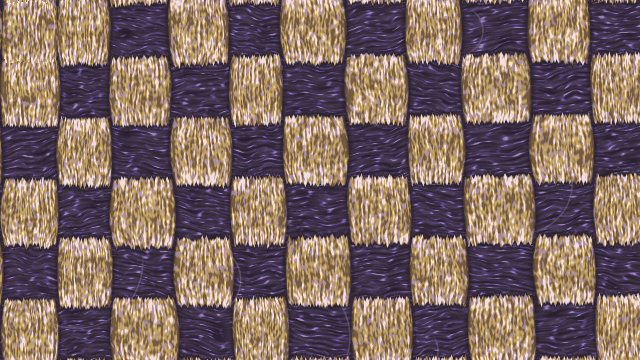
Give the GLSL for this texture, as a WebGL 2 fragment shader.

```glsl
#version 300 es
precision highp float;
// Plain weave of glossy gold warp over dark violet weft, seen close up.

uniform vec2 u_resolution;
out vec4 fragColor;

// Layout, in units of the canvas height
const vec2 PITCH = vec2(0.165, 0.168);
const float FIRST_EDGE = 0.157;
const float COLUMN_BOW = 0.126;
const float COLUMN_WOBBLE = 0.055;
const float LEAN = 0.14;
const float ROW_DRIFT = 0.04;

// Gold float shape, in units of a cell
const float HALF_WIDTH = 0.52;
const float HALF_HEIGHT = 0.565;
const float BARREL = 0.19;
const float FRAY = 0.10;
const float FIBRES = 25.0;

const int HAIRS = 7;
const float HAIR_WIDTH = 0.0012;

const vec3 UMBER = vec3(0.45, 0.35, 0.25);
const vec3 HONEY = vec3(0.77, 0.64, 0.40);
const vec3 PEARL = vec3(0.95, 0.87, 0.89);
const vec3 LILAC = vec3(0.70, 0.59, 0.73);
const vec3 PLUM = vec3(0.235, 0.185, 0.265);
const vec3 VIOLET = vec3(0.35, 0.28, 0.53);
const vec3 SHADOW = vec3(0.15, 0.11, 0.16);

float hash(vec2 p) {
    vec3 q = fract(p.xyx * vec3(0.1031, 0.1030, 0.0973));
    q += dot(q, q.yzx + 33.33);
    return fract((q.x + q.y) * q.z);
}

float corner(vec2 cell, vec2 offset) {
    float angle = 6.2832 * hash(cell + 17.0);
    return dot(vec2(cos(angle), sin(angle)), offset);
}

// Gradient noise, about -0.7 to 0.7
float noise(vec2 p) {
    vec2 i = floor(p), f = fract(p);
    vec2 s = f * f * f * (f * (f * 6.0 - 15.0) + 10.0);
    vec2 e = vec2(1.0, 0.0);
    return mix(mix(corner(i, f), corner(i + e.xy, f - e.xy), s.x),
               mix(corner(i + e.yx, f - e.yx), corner(i + e.xx, f - e.xx), s.x), s.y);
}

// Canvas to cell units: uneven columns, slight lean, rows counted downwards
vec2 weaveCoords(vec2 p) {
    float down = 1.0 - p.y;
    float k = (p.x - FIRST_EDGE) / PITCH.x;
    float u = k + 1.0 + COLUMN_BOW * sin(k * 0.349) + COLUMN_WOBBLE * cos(2.094 * (k - 1.0));
    u -= LEAN * (down - 0.4) * smoothstep(0.1, 0.5, p.x);
    float v = down / PITCH.y + ROW_DRIFT * (p.x - 0.6);
    return vec2(u, v) + 0.03 * vec2(noise(p * 9.0), noise(p * 8.0 + 40.0));
}

// Checkerboard, with one doubled float in the top left corner
bool isGold(vec2 cell) {
    return mod(cell.x + cell.y, 2.0) > 0.5 || cell == vec2(0.0);
}

// Distance to a barrel-shaped float with frayed ends
float goldFloat(vec2 q, vec2 cell, float u) {
    float fray = FRAY * noise(vec2(u * FIBRES, cell.y * 7.3 + sign(q.y) * 2.6));
    float w = HALF_WIDTH + 0.03 * (hash(cell) - 0.5) - BARREL * q.y * q.y;
    return max(abs(q.x) - w, abs(q.y) - HALF_HEIGHT - fray);
}

vec3 goldColour(vec2 q, vec2 cell) {
    float x = q.x / (1.0 - 0.36 * q.y * q.y);
    vec2 seed = cell * vec2(37.0, 11.0);
    x += 0.05 * noise(vec2(x * 3.0, q.y * 2.0) + seed);
    float strand = noise(vec2(x * FIBRES, q.y * 3.0) + seed);
    float fleck = noise(vec2(x * FIBRES * 1.1, q.y * 11.0) + seed + 71.0);
    float patchy = noise(q * vec2(5.0, 4.0) + seed + 23.0);
    float ends = smoothstep(0.12, 0.5, abs(q.y));
    float tone = 0.45 + 0.75 * strand + 0.65 * fleck + 0.25 * patchy + 0.10 * ends;
    tone -= 0.35 * smoothstep(0.38, 0.54, abs(q.x));
    vec3 colour = mix(UMBER, HONEY, smoothstep(0.15, 0.60, tone));
    float cool = noise(vec2(x * 18.0, q.y * 8.0) + seed + 131.0);
    colour = mix(colour, LILAC, 0.75 * smoothstep(0.08, 0.35, cool + 0.12 * ends - 0.06));
    return mix(colour, PEARL, smoothstep(0.62, 0.88, tone + 0.08 * ends));
}

vec3 weftColour(vec2 q, vec2 cell) {
    vec2 seed = cell * vec2(13.0, 41.0);
    float slope = 0.35 * (hash(cell + 5.0) - 0.5);
    float y = q.y + slope * q.x + 0.10 * noise(q * 2.5 + seed);
    float strand = noise(vec2(q.x * 2.5, y * 24.0) + seed);
    float glint = noise(vec2(q.x * 7.0 + y * 3.0, y * 25.0) + seed + 59.0);
    vec3 colour = PLUM * (1.0 + 0.65 * strand);
    colour = mix(colour, VIOLET, smoothstep(0.05, 0.40, glint + 0.3 * strand));
    return mix(colour, LILAC, 0.75 * smoothstep(0.33, 0.55, glint + 0.25 * strand));
}

// Loose hairs: faint open arcs
float looseHairs(vec2 p, float pixel) {
    float cover = 0.0;
    for (int i = 0; i < HAIRS; i++) {
        vec2 id = vec2(float(i) * 7.0, 3.0);
        vec2 d = p - vec2(1.78 * hash(id), hash(id + 20.0));
        float radius = mix(0.05, 0.20, hash(id + 40.0));
        float turn = 6.2832 * hash(id + 60.0);
        float arc = smoothstep(0.3, 0.7, dot(normalize(d + 1e-5), vec2(cos(turn), sin(turn))));
        cover = max(cover, arc * (1.0 - smoothstep(0.0, HAIR_WIDTH + pixel, abs(length(d) - radius))));
    }
    return cover;
}

void main() {
    vec2 p = gl_FragCoord.xy / u_resolution.y;
    float pixel = 1.0 / u_resolution.y, soft = pixel / PITCH.x;
    vec2 uv = weaveCoords(p), home = floor(uv);

    // Nearest gold float among this cell and its four neighbours
    float gold = 9.0;
    vec2 goldCell = home;
    for (int i = 0; i < 5; i++) {
        float a = float(i) * 1.5708;
        vec2 cell = home + (i < 4 ? round(vec2(cos(a), sin(a))) : vec2(0.0));
        float d = goldFloat(uv - cell - 0.5, cell, uv.x);
        if (isGold(cell) && d < gold) { gold = d; goldCell = cell; }
    }

    // Weft in the shade of the floats, then the floats and hairs
    vec3 colour = weftColour(uv - home - 0.5, home);
    colour = mix(SHADOW, colour, 0.35 + 0.65 * smoothstep(0.0, 0.09, gold));
    vec3 shine = goldColour(uv - goldCell - 0.5, goldCell);
    shine *= mix(0.72, 1.0, smoothstep(0.0, 0.04, -gold));
    colour = mix(colour, shine, 1.0 - smoothstep(-soft, soft, gold));
    colour = mix(colour, LILAC, 0.3 * looseHairs(p, pixel));
    fragColor = vec4(colour, 1.0);
}
```
